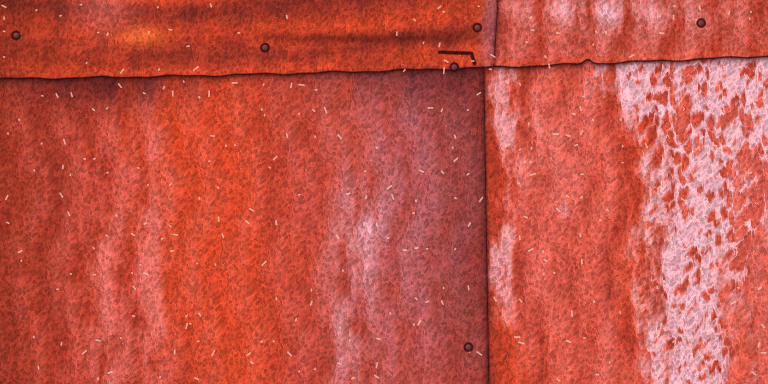
This texture is drawn by a Shadertoy shader. Its source:

```glsl
// Weathered red sheet metal: two lower panels under a lapped upper strip.
// Layered sines give the stains, cellular noise the grain and rust spots;
// seams, folds, rivets and flecks are distance functions on top.
#define GRAIN_SCALE 135.0
#define SPOT_SCALE 36.0
#define FLECK_SCALE 15.0
#define FLECK_SHARE 0.14
#define RIVET_RADIUS 0.0105
#define SHADOW 0.82

const vec3 ORANGE = vec3(.84, .28, .16), ROSE = vec3(.87, .42, .38), RUST = vec3(.6, .21, .17),
           MAUVE = vec3(.72, .39, .42), PALE = vec3(.93, .7, .75), DARK = vec3(.18, .06, .07);

vec2 hash2(vec2 p) {
    vec3 q = fract(p.xyx * vec3(.1031, .103, .0973));
    q += dot(q, q.yzx + 33.33);
    return fract((q.xx + q.yz) * q.zy);
}

// x: distance to the nearest cell point, y: random value of that cell
vec2 cellular(vec2 p) {
    vec2 best = vec2(9, 0);
    for (int i = 0; i < 9; i++) {
        vec2 c = floor(p) + vec2(i % 3 - 1, i / 3 - 1), h = hash2(c);
        float d = length(c + h - p);
        if (d < best.x) best = vec2(d, fract(h.x * 7.3 + h.y * 3.1));
    }
    return best;
}

// Layered, warped sines, about -1 to 1
float waves(vec2 p) {
    float sum = 0., amp = .55;
    for (int i = 0; i < 5; i++) {
        sum += amp * sin(p.x + 1.6 * sin(p.y * .9 + float(i)));
        p = mat2(.86, .5, -.5, .86) * p * 1.9 + 2.7;
        amp *= .62;
    }
    return sum;
}

float blot(vec2 p, float x, float y, float w, float h) {
    vec2 q = (p - vec2(x, y)) / vec2(w, h);
    return exp(-dot(q, q));
}

float segment(vec2 p, vec2 a, vec2 b) {
    vec2 u = p - a, v = b - a;
    return length(u - v * clamp(dot(u, v) / dot(v, v), 0., 1.));
}

vec3 blend(vec3 a, vec3 b, float t) { return mix(a, b, clamp(t, 0., .95)); }

float lapHeight(float x) {
    float ragged = .002 * sin(x * 31.) + .001 * sin(x * 73. + 1.);
    return .796 + .012 * x + .009 * x * x + ragged + .012 * exp(-pow(abs(x - 1.53) / .014, 2.));
}

vec3 lowerLeft(vec2 p, float stain, float fine) {
    float glow = blot(p, .57, .4, .36, .8) - .35 * blot(p, .52, 0., .1, .2);
    vec3 col = blend(RUST, ORANGE, .2 + .8 * glow + .22 * stain + .12 * fine);
    float streak = blot(p, .39, .25, .03, .4) + blot(p, .27, .1, .03, .28) + .4 * blot(p, .33, .3, .14, .5);
    col = blend(col, ROSE, streak * (.65 + .5 * fine) + .1 + .22 * fine);
    col = blend(col, MAUVE, blot(p, 1.05, .45, .23, .6) * (.7 + .3 * fine));
    float bare = blot(p, .94, .4, .05, .09) + .5 * blot(p, .91, .15, .06, .2);
    col = blend(col, PALE, bare * (.5 + .6 * fine));
    float soot = .9 * blot(p, .28, .78, .22, .06) + .7 * blot(p, 1.1, .81, .25, .08)
               + .35 * blot(p, 1.22, .4, .09, .6);
    return blend(col, DARK * 1.5, soot * (.6 + .3 * fine));
}

vec3 lowerRight(vec2 p, float stain, float fine) {
    vec3 col = blend(RUST, ORANGE, .68 + .35 * fine);
    col = blend(col, ROSE, .38 + .4 * stain + .3 * fine);
    // Pink wear beside the joint
    float wear = blot(p, 1.32, .72, .07, .16) + blot(p, 1.31, .32, .05, .2)
               + .6 * blot(p, 1.4, .58, .03, .1) + .7 * blot(p, 1.48, .43, .03, .09);
    col = mix(col, mix(ROSE, PALE, .55), smoothstep(.25, 1., wear * (.7 + .7 * fine)));
    // Bare patch pitted with rust
    float left = 1.69 - .13 * smoothstep(.6, .82, p.y), right = 1.9 + .2 * smoothstep(.2, .6, p.y);
    float x = p.x + .05 * fine;
    float bare = smoothstep(left - .05, left + .06, x) * (1. - smoothstep(right - .08, right + .08, x));
    vec2 spot = cellular(p * SPOT_SCALE * vec2(1, .7) + .5 * fine);
    float pits = blot(p, 1.74, .66, .09, .15) + blot(p, 1.97, .42, .08, .25);
    float size = .08 + .36 * spot.y + .16 * stain + .32 * pits;
    return mix(col, PALE, .92 * bare * smoothstep(size - .2, size + .16, spot.x));
}

vec3 upperStrip(vec2 p, float d, float seam, float fine) {
    float crease = waves(vec2(p.y * 30. + p.x, p.x * 5.));
    float fold = sin(d * 58. + 1.8 * sin(p.x * 3.) + crease);
    vec3 col = blend(RUST * .85, ORANGE, .5 + .25 * fold + .22 * crease + .15 * fine);
    col = mix(col, vec3(.98, .46, .2), .7 * blot(p, .37, .905, .06, .025));
    col = mix(col, ROSE, .6 * blot(p, .27, .98, .08, .07));
    col = mix(col, DARK, .45 * blot(p, .95, .9, .3, .015));
    vec3 plain = blend(mix(RUST, ORANGE, .35), ROSE, .45 + .5 * fine);
    plain = blend(plain, PALE, blot(p, 1.58, .98, .22, .06) * (.45 + .5 * fine));
    col = mix(col, MAUVE, .7 * smoothstep(-.055, -.015, seam));
    col = mix(col, plain, smoothstep(-.002, .003, seam));
    return mix(col, DARK, SHADOW * exp(-abs(seam) / .005));
}

void mainImage(out vec4 fragColor, in vec2 fragCoord) {
    float px = 1. / iResolution.y;
    vec2 p = fragCoord * px;
    float stain = waves(p * vec2(13, 2.5)), fine = waves(p * vec2(55, 16) + 4.);
    float d = p.y - lapHeight(p.x), seam = p.x - 1.273 + .016 * p.y;

    // Lower panels, their joint and the shade under the lap
    vec3 low = mix(lowerLeft(p, stain, fine), lowerRight(p, stain, fine), smoothstep(-px, px, seam));
    low = mix(low, DARK, .3 * exp(-abs(seam + .005) / .014));
    low = mix(low, DARK, SHADOW * exp(-abs(seam) / .003));
    low = blend(low, DARK, 1.2 * exp(min(d, 0.) / .008));

    // Upper strip with a lit lip and a tear
    vec3 high = upperStrip(p, d, p.x - 1.286 - .065 * (p.y - .83), fine);
    high = mix(high, ORANGE * 1.08, .5 * exp(-abs(d - .01) / .006));
    vec2 corner = vec2(1.228, .861);
    float tear = min(segment(p, vec2(1.145, .864), corner), segment(p, corner, vec2(1.236, .835)));
    high = mix(high, DARK, .9 - .9 * smoothstep(.002, .007, tear));
    vec3 col = mix(low, high, smoothstep(-px, px, d));

    // Uneven grain and darker left border
    vec2 grain = cellular(p * GRAIN_SCALE * vec2(1, .8) + fine);
    col *= (.77 + .26 * grain.x + .26 * grain.y) * (1. - .15 * exp(-p.x / .12));

    // Pale flecks, at most one per cell and layer
    for (float k = 0.; k < 2.; k++) {
        float scale = FLECK_SCALE * (1. + k);
        vec2 cell = floor(p * scale), h = hash2(cell + 57. * k), g = hash2(cell + 19.);
        vec2 mid = (cell + .3 + .4 * h) / scale;
        vec2 arm = (.001 + .006 * g.x * g.x) * vec2(cos(g.y * 6.3), sin(g.y * 6.3));
        float fleck = 1. - smoothstep(.0005, .0012 + px, segment(p, mid - arm, mid + arm));
        col = mix(col, vec3(.95, .8, .72), .75 * fleck * step(fract(h.x * 9.7 + g.y), FLECK_SHARE));
    }

    // Rivets
    vec2 rivets[6] = vec2[6](vec2(.042, .908), vec2(.69, .876), vec2(1.243, .928),
                             vec2(1.183, .825), vec2(1.22, .096), vec2(1.826, .94));
    for (int i = 0; i < 6; i++) {
        vec2 q = p - rivets[i];
        float r = length(q) / RIVET_RADIUS;
        col = mix(col, DARK, SHADOW * (1. - smoothstep(1., 1.4, r)));
        float shine = .7 + 30. * dot(q, vec2(-.6, .8));
        col = mix(col, MAUVE * shine, .8 - .8 * smoothstep(.5, .85, r));
    }
    fragColor = vec4(clamp(col, 0., 1.), 1);
}
```
